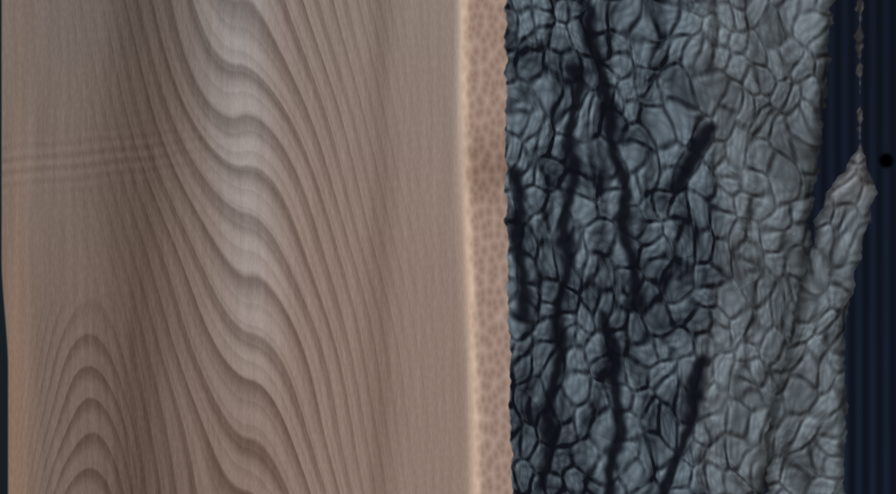
Reproduce this texture procedurally as a Shadertoy shader.

```glsl
// Sawn walnut plank with pale sapwood, rough furrowed bark and a dark ribbed wall.

const int CRACK_COUNT = 10;
// Bark fissures as segments: start.xy, end.xy
const vec4 CRACKS[CRACK_COUNT] = vec4[](
  vec4(1.165, 0.86, 1.15, 0.56), vec4(1.15, 0.56, 1.137, 0.38),
  vec4(1.137, 0.38, 1.1, 0.02), vec4(1.22, 0.36, 1.255, 0.2),
  vec4(1.255, 0.2, 1.235, 0.0), vec4(1.44, 0.74, 1.36, 0.62),
  vec4(1.19, 0.98, 1.255, 0.65), vec4(1.255, 0.65, 1.29, 0.38),
  vec4(1.425, 0.27, 1.35, 0.0), vec4(1.045, 0.65, 1.06, 0.36));

vec2 hash2(vec2 p) {
  vec3 q = fract(p.xyx * vec3(0.1031, 0.103, 0.0973));
  q += dot(q, q.yzx + 33.33);
  return fract((q.xx + q.yz) * q.zy);
}

// Cellular noise: nearest distance, border distance, cell tone
vec3 cells(vec2 p) {
  vec2 base = floor(p), f = fract(p);
  float near = 9.0, second = 9.0, tone = 0.0;
  for (int i = 0; i < 9; i++) {
    vec2 g = vec2(i % 3 - 1, i / 3 - 1), h = hash2(base + g);
    float d = length(g + h - f);
    if (d < near) { second = near; near = d; tone = h.x; }
    else second = min(second, d);
  }
  return vec3(near, second - near, tone);
}

float waves(vec2 p) {
  return (sin(p.x + 1.7 * sin(p.y)) + 0.5 * sin(2.3 * p.y - p.x)
    + 0.3 * sin(4.1 * p.x + 3.7 * p.y)) / 1.8;
}

float bump(float x, float centre, float width) {
  float d = (x - centre) / width;
  return exp(-d * d);
}

// Linear transition from a to b as y goes from y0 to y1
float ramp(float y, float y0, float y1, float a, float b) {
  return mix(a, b, clamp((y - y0) / (y1 - y0), 0.0, 1.0));
}

float segmentDistance(vec2 p, vec2 a, vec2 b) {
  vec2 d = b - a;
  return length(p - a - d * clamp(dot(p - a, d) / dot(d, d), 0.0, 1.0));
}

float ringLine(float level) {
  float t = fract(level);
  return smoothstep(0.35, 0.88, t) * (1.0 - smoothstep(0.88, 1.0, t));
}

vec3 woodColor(vec2 p) {
  float d = p.x - 0.495 - 0.015 * sin(5.0 * p.y);
  float wobble = waves(p * vec2(9.0, 6.0));

  // Broad tones, pale heart and dark streaks
  vec3 col = mix(vec3(0.47, 0.405, 0.37), vec3(0.56, 0.48, 0.44), smoothstep(0.25, 0.65, p.x));
  col += vec3(0.07, 0.04, 0.015) * bump(p.x, 0.035, 0.03) * (1.0 - 0.7 * p.y);
  col -= 0.08 * bump(p.x, 0.28, 0.075 + 0.02 * wobble);
  col += vec3(0.09, 0.115, 0.13) * bump(d, 0.0, 0.075) * smoothstep(0.02, 0.45, p.y);
  col += vec3(-0.01, 0.01, 0.02) * smoothstep(0.3, 1.0, p.y);
  col -= 0.05 * bump(p.x, 0.77, 0.025 + 0.008 * wobble);

  // Sweeping growth rings, steep away from the heart
  float level = p.y + 15.0 * d * abs(d) / (1.0 + 1.5 * abs(d)) + 0.035 * wobble;
  col -= (0.13 * ringLine(level * 9.0) + 0.035 * ringLine(level * 23.0)) * bump(d, 0.02, 0.22);

  // Small arch near the lower left
  float arch = p.y + 24.0 * pow(abs(p.x - 0.18), 2.0) + 0.025 * wobble;
  col -= 0.09 * ringLine(arch * 15.0) * bump(p.x, 0.17, 0.09) * (1.0 - smoothstep(0.25, 0.45, p.y));

  // Fibres and slanted saw marks
  vec2 fibre = p + vec2(0.006 * wobble, 0.0);
  col += 0.035 * (cells(fibre * vec2(85.0, 3.0)).x - 0.5);
  col += 0.03 * (cells(fibre * vec2(190.0, 70.0)).x - 0.5);
  float saw = sin(260.0 * (p.y - 0.13 * p.x) + 2.0 * wobble);
  return col + 0.02 * saw * bump(p.y, 0.66 + 0.1 * p.x, 0.045) * (1.0 - smoothstep(0.2, 0.55, p.x));
}

float barkHeight(vec2 p) {
  vec2 q = p + 0.018 * vec2(waves(p * vec2(17.0, 13.0)), waves(p.yx * 21.0));
  float furrows = smoothstep(0.0, 0.45, cells(q * vec2(11.0, 3.6)).y);
  float plates = smoothstep(0.0, 0.35, cells(q * vec2(25.0, 18.0)).y);
  float grit = cells(q * vec2(75.0, 48.0)).x;
  return 0.42 * furrows + 0.38 * plates + 0.3 * (1.0 - grit);
}

vec3 barkColor(vec2 p, float paleness) {
  float h = barkHeight(p);
  float relief = h - barkHeight(p + vec2(-0.005, 0.007));
  float light = mix(0.62 * h - 0.1, 0.32 * h + 0.32, paleness) + 0.28 * relief;
  light += 0.1 * (cells(p * vec2(19.0, 12.0)).z - 0.5);
  vec3 col = mix(vec3(0.06, 0.075, 0.1), vec3(0.48, 0.54, 0.585), clamp(light * 1.3, 0.0, 1.15));
  return col + vec3(0.025, 0.005, -0.02) * paleness;
}

float cracks(vec2 p) {
  p.x += 0.011 * waves(p.yx * vec2(38.0, 25.0));
  float d = 1.0;
  for (int i = 0; i < CRACK_COUNT; i++) d = min(d, segmentDistance(p, CRACKS[i].xy, CRACKS[i].zw));
  return 1.0 - smoothstep(0.003, 0.022, d);
}

void mainImage(out vec4 fragColor, in vec2 fragCoord) {
  vec2 p = fragCoord / iResolution.y;
  float aa = 1.5 / iResolution.y;
  float jag = 0.007 * waves(vec2(31.0, 57.0) * p.y) + 0.009 * (cells(p * 38.0).x - 0.5);
  // Ribbed wall with a knot hole
  float rib = 0.5 + 0.5 * sin(p.x * 225.0);
  vec3 col = mix(vec3(0.055, 0.075, 0.115), vec3(0.095, 0.125, 0.18), rib * (1.0 - 0.4 * p.y));
  col *= smoothstep(0.008, 0.02, length(p - vec2(1.794, 0.675)));
  // Main bark, paler on its right ridge
  float barkRight = ramp(p.y, 0.69, 1.0, 1.66, 1.69) + ramp(p.y, 0.0, 0.69, -0.115, 0.0) + jag;
  barkRight += 0.025 * bump(p.y, 0.36, 0.15);
  vec3 bark = barkColor(p, 0.1 + 0.6 * smoothstep(1.39, 1.47, p.x + 0.03 * sin(p.y * 9.0)));
  bark = mix(bark, vec3(0.05, 0.06, 0.085), 0.9 * cracks(p));
  bark *= 0.45 + 0.55 * smoothstep(0.0, 0.035, barkRight - p.x);
  col = mix(col, bark, smoothstep(-aa, aa, barkRight - p.x));
  // Leaning bark splinter
  float left = ramp(p.y, 0.585, 0.7, 1.66, 1.738) + ramp(p.y, 0.1, 0.585, -0.11, 0.0) + jag;
  float right = ramp(p.y, 0.61, 0.7, 1.773, 1.743) + ramp(p.y, 0.36, 0.61, -0.062, 0.0) - 0.7 * jag;
  float inside = min(p.x - left, right - p.x);
  vec3 splinter = barkColor(p + vec2(0.22 * (0.4 - p.y), 0.3), 0.7);
  splinter += vec3(0.07, 0.04, 0.03) * smoothstep(0.54, 0.68, p.y);
  splinter *= 0.55 + 0.45 * smoothstep(0.0, 0.025, inside);
  col = mix(col, splinter, smoothstep(-aa, aa, inside));
  // Sapwood strip
  float sapRight = 1.026 + 0.01 * sin(3.5 * p.y + 1.2) * (1.0 - p.y) + 0.6 * jag;
  vec3 sap = vec3(0.6, 0.51, 0.46) + 0.13 * (cells(p * vec2(70.0, 45.0)).x - 0.45);
  sap -= 0.08 * bump(p.y, 0.66, 0.06);
  col = mix(col, sap, smoothstep(-aa, aa, sapRight - p.x));
  // Plank face, cream border and dark left gap
  float border = mix(0.962, 0.936, smoothstep(0.0, 0.9, p.y));
  col = mix(col, woodColor(p), smoothstep(-0.008, 0.008, border - p.x));
  col += vec3(0.18, 0.17, 0.14) * bump(p.x, border, 0.013);
  float gap = 0.016 - 0.013 * smoothstep(0.25, 0.48, p.y);
  col = mix(vec3(0.09, 0.12, 0.14), col, smoothstep(gap - 0.003, gap + 0.003, p.x));
  fragColor = vec4(clamp(col, 0.0, 1.0), 1.0);
}
```
